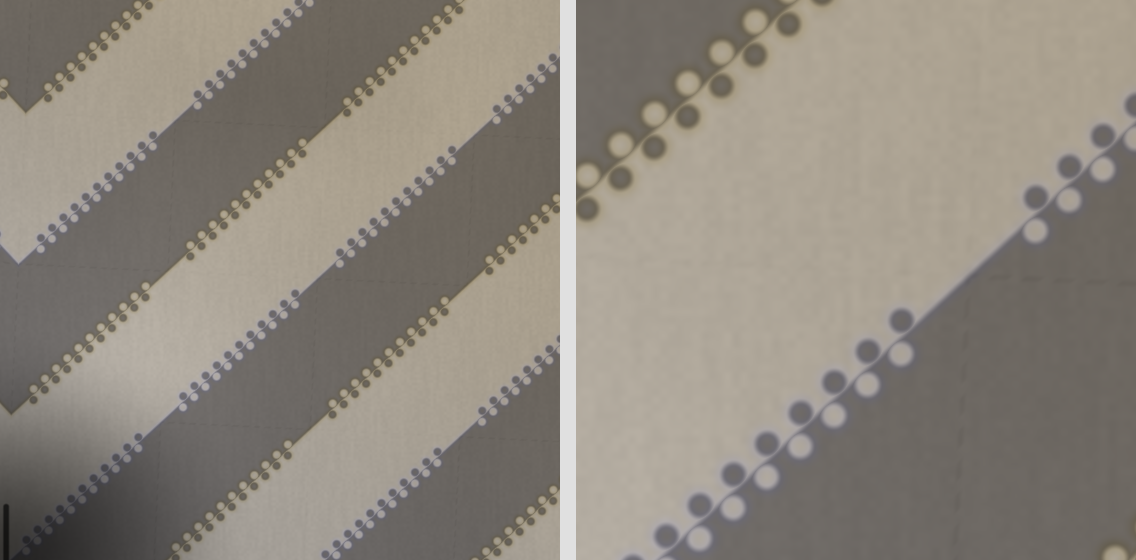
Left: the whole. Right: its middle third, enlarged.
Write a Shadertoy shader that draws this pattern.

```glsl
const vec2 ORIGIN = vec2(0.046, 0.798);        // first chevron tip
const vec2 RIGHT_EDGE = vec2(0.280, 0.2565);   // one mat along the right arm
const vec2 LEFT_EDGE = vec2(-0.280, 0.300);    // one mat along the left arm
const vec2 BAND_STEP = vec2(-0.013, -0.2695);  // tip to tip
const float SLOTS = 14.0;                      // tooth pitches per mat
const float TEETH = 11.0;
const vec3 LIGHT_FOAM = vec3(0.645, 0.622, 0.575);
const vec3 DARK_FOAM = vec3(0.412, 0.398, 0.380);

float cross2(vec2 a, vec2 b) { return a.x * b.y - a.y * b.x; }

float hash(vec2 p) {
    vec3 q = fract(vec3(p.xyx) * 0.1031);
    q += dot(q, q.yzx + 33.33);
    return fract((q.x + q.y) * q.z);
}

float noise(vec2 p) {
    vec2 i = floor(p), f = fract(p);
    f = f * f * (3.0 - 2.0 * f);
    return mix(mix(hash(i), hash(i + vec2(1, 0)), f.x),
               mix(hash(i + vec2(0, 1)), hash(i + vec2(1, 1)), f.x), f.y);
}

// Coordinates of d in the skewed grid spanned by a and b
vec2 toLattice(vec2 d, vec2 a, vec2 b) {
    return vec2(cross2(d, b), cross2(a, d)) / cross2(a, b);
}

// Distance to the nearest knob in a row starting at slot "first"
float knobRow(float slot, float across, float first, float pitch, float radius) {
    float nearest = first + clamp(round(slot - first), 0.0, TEETH - 1.0);
    return length(vec2((slot - nearest) * pitch, across)) - radius;
}

// Signed interlocking border: knobs alternate to either side
float toothedEdge(float along, float across, float edgeLength) {
    float pitch = edgeLength / SLOTS;
    float slot = mod(along, edgeLength) / pitch;
    float offset = 0.26 * pitch, radius = 0.26 * pitch;
    float outward = knobRow(slot, across + offset, 2.25, pitch, radius);
    float inward = knobRow(slot, across - offset, 1.75, pitch, radius);
    return min(max(across, -outward), inward);
}

// Faint dashed joint where the coordinate "cell" is an integer
float joint(float cell, float run, float width) {
    float line = abs(cell - round(cell));
    float dash = smoothstep(0.25, 0.6, abs(fract(run * 14.0) - 0.5) * 2.0);
    return (1.0 - smoothstep(0.0, width, line)) * dash;
}

// Lamp glow, warm upper right and a deep shadow in the lower left
vec3 lighting(vec2 p) {
    float corner = smoothstep(0.0, 0.43, length(p * vec2(0.9, 1.0)));
    float glow = 0.09 * exp(-14.0 * dot(p - vec2(0.25, 0.43), p - vec2(0.25, 0.43)));
    float level = mix(0.34, 1.0, corner) + glow;
    vec3 tint = mix(vec3(0.99, 0.995, 1.03), vec3(1.03, 1.0, 0.95),
                    smoothstep(0.2, 1.4, p.x * 0.7 + p.y));
    return level * tint;
}

// Thin upright shadow gap
float uprightGap(vec2 p, float x, float top, float halfWidth, float soft) {
    float d = length(vec2(p.x - x, max(p.y - top, 0.0))) - halfWidth;
    return 1.0 - smoothstep(-soft, soft, d);
}

void mainImage(out vec4 fragColor, in vec2 fragCoord) {
    vec2 p = fragCoord / iResolution.y;
    float soft = max(0.0023, 0.8 / iResolution.y);

    // Pick the chevron arm, then the nearest band border
    vec2 d = p - ORIGIN;
    vec2 arm = toLattice(d, RIGHT_EDGE, BAND_STEP).x < 0.0 ? LEFT_EDGE : RIGHT_EDGE;
    vec2 cell = toLattice(d, arm, BAND_STEP);
    float border = round(cell.y);
    float edgeLength = length(arm);
    float spacing = abs(cross2(arm, BAND_STEP)) / edgeLength;
    float along = dot(d - border * BAND_STEP, arm) / edgeLength;
    float edge = toothedEdge(along, (cell.y - border) * spacing, edgeLength);

    // Alternate light and dark bands
    float odd = mod(border, 2.0);
    float below = smoothstep(-soft, soft, edge);
    float dark = mix(1.0 - below, below, odd);
    vec3 color = mix(LIGHT_FOAM, DARK_FOAM, dark);

    // Colour fringes: cool under light bands, warm under dark bands
    float fringe = exp(-pow(edge / 0.0045, 2.0));
    color += fringe * mix(vec3(-0.025, -0.035, -0.075), vec3(-0.015, -0.005, 0.045), odd);

    // Hidden joints between mats of one colour
    float seams = max(joint(cell.x, cell.y, 0.012), joint(cell.x - cell.y, cell.y, 0.012));
    color -= 0.018 * seams * mix(0.4, 1.0, dark);

    // Foam grain, woven streaks and broad stains
    float grain = noise(p * 210.0) - 0.5;
    float streaks = noise(p * vec2(170.0, 24.0)) - 0.5;
    float stains = noise(p * 6.0) - 0.5;
    color *= 1.0 + 0.03 * grain + 0.025 * streaks + 0.04 * stains;

    color *= lighting(p);
    color *= 1.0 - 0.65 * uprightGap(p, 0.011, 0.095, 0.005, soft);
    fragColor = vec4(clamp(color, 0.0, 1.0), 1.0);
}
```
